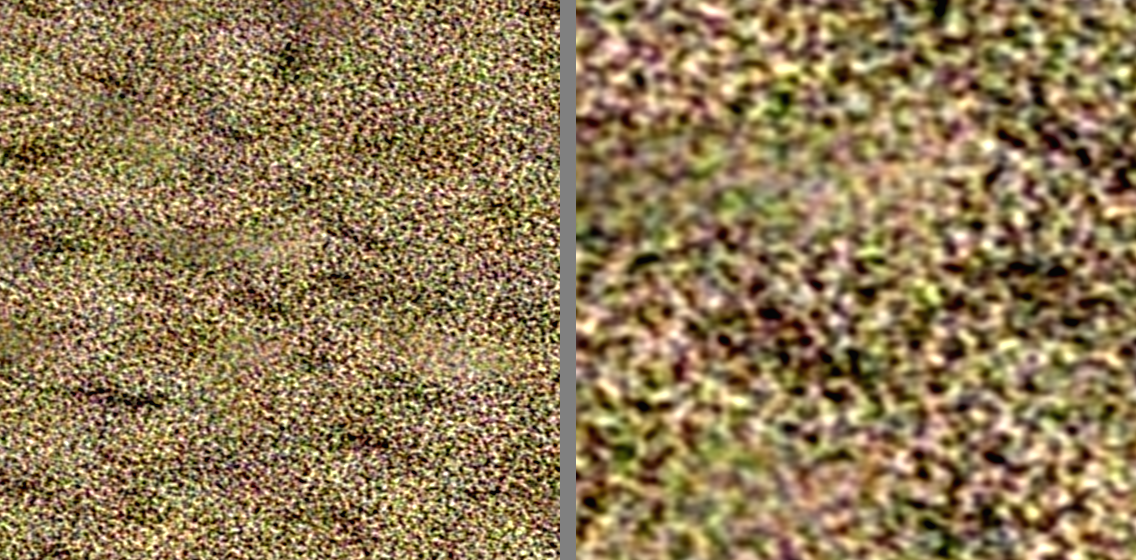
Left, the full canvas; right, a detail of the centre.
This texture is drawn by a three.js fragment shader. Its source:

```glsl
// Coarse sandy ground: fine light and dark grains with faint slanting creases.

#define GRAINS 84.0                        // grain cells across the canvas
#define STRETCH 1.3                        // grain length over width
#define TILT -0.45                         // grain direction in radians
#define CONTRAST 3.9                       // strength of the grain relief
#define CREASE_DEPTH 1.0                   // darkening inside creases
#define PATCH_DEPTH 0.9                    // broad light and dark patches
#define SAND_MEAN vec3(0.568, 0.482, 0.332)
#define SAND_SPREAD vec3(0.207, 0.210, 0.192)
#define YELLOW_TINT vec3(0.05, 0.08, -0.17)
#define RED_TINT vec3(0.13, -0.06, 0.03)

varying vec2 vUv;

// Random value from 0 to 1 for a lattice corner
float hash(vec2 p) {
  vec3 q = fract(vec3(p.xyx) * 0.1031);
  q += dot(q, q.yzx + 33.33);
  return fract((q.x + q.y) * q.z);
}

vec2 rotate(vec2 p, float angle) {
  float c = cos(angle), s = sin(angle);
  return vec2(c * p.x + s * p.y, c * p.y - s * p.x);
}

// Slope of one lattice corner, seen from the given offset
float slope(vec2 corner, vec2 offset) {
  float angle = 6.28319 * hash(corner);
  return dot(vec2(cos(angle), sin(angle)), offset);
}

// Gradient noise centred on zero
float noise(vec2 p) {
  vec2 i = floor(p), f = p - i;
  vec2 w = f * f * f * (f * (f * 6.0 - 15.0) + 10.0);
  vec2 e = vec2(1.0, 0.0);
  float low = mix(slope(i, f), slope(i + e.xy, f - e.xy), w.x);
  float high = mix(slope(i + e.yx, f - e.yx), slope(i + e.xx, f - e.xx), w.x);
  return mix(low, high, w.y);
}

// Two turned layers of slanting, slightly long grains
float grainRelief(vec2 uv) {
  float sum = 0.0, weight = 1.0, scale = GRAINS;
  for (int i = 0; i < 2; i++) {
    float layer = float(i);
    vec2 p = rotate(uv, TILT + 0.5 * layer) * vec2(1.0, STRETCH);
    sum += weight * noise(p * scale + 217.0 + 91.0 * layer);
    weight *= 0.6;
    scale *= 1.5;
  }
  return sum;
}

void main() {
  vec2 uv = vUv;
  vec2 bend = 0.02 * vec2(noise(uv * 7.0 + 40.0), noise(uv * 7.0 + 80.0));
  vec2 ground = rotate(uv + bend, -0.18);

  // Broad features: tone patches, smooth sand and dark creases
  float tone = noise(ground * vec2(6.0, 11.0) + 130.0)
             + 0.6 * noise(ground * vec2(15.0, 26.0) + 170.0);
  float smoothSand = smoothstep(0.12, 0.45, noise(ground * vec2(4.0, 9.0) + 310.0));
  float crease = smoothstep(0.2, 0.5, noise(ground * vec2(7.0, 20.0) + 450.0));

  // Grains, rougher toward the lower right
  float rough = 1.0 + 0.15 * (uv.x - uv.y) - 0.45 * smoothSand;
  float level = grainRelief(uv + 0.15 * bend) * CONTRAST * rough;
  level += PATCH_DEPTH * tone - CREASE_DEPTH * crease * (1.0 - smoothSand) + 0.06;

  // Colour: sand ramp with small yellow, violet and rust shifts
  float yellow = noise(uv * 62.0 + 520.0) + 0.5 * noise(uv * 9.0 + 610.0);
  float red = noise(uv * 54.0 + 700.0) + 0.5 * noise(uv * 12.0 + 790.0);
  vec3 color = SAND_MEAN + SAND_SPREAD * level;
  color += YELLOW_TINT * yellow + RED_TINT * red;

  gl_FragColor = vec4(clamp(color, 0.015, 1.0), 1.0);
}
```
